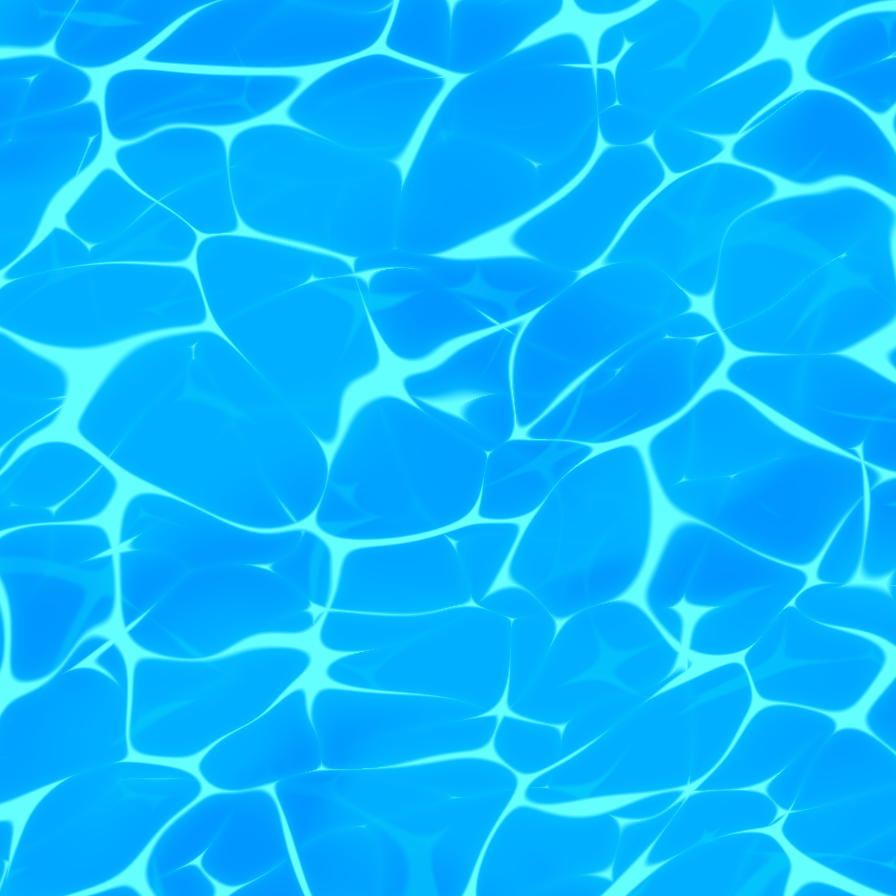
Give the GLSL for this texture, as a WebGL 2 fragment shader.

```glsl
#version 300 es
precision highp float;

uniform vec2 u_resolution;
out vec4 fragColor;

const vec3 DEEP_BLUE = vec3(0.0, 0.595, 1.0);
const vec3 CLEAR_BLUE = vec3(0.0, 0.685, 1.0);
const vec3 SOFT_CYAN = vec3(0.02, 0.79, 0.98);
const vec3 BRIGHT_CYAN = vec3(0.39, 1.0, 1.0);

vec2 hash2(vec2 cell, float seed) {
    vec3 q = fract(cell.xyx * vec3(0.1031, 0.1030, 0.0973) + seed * 0.137);
    q += dot(q, q.yzx + 33.33);
    return fract((q.xx + q.yz) * q.zy);
}

mat2 rotation(float angle) {
    float c = cos(angle), s = sin(angle);
    return mat2(c, -s, s, c);
}

// Layered sines in turning directions, roughly -1 to 1
float waves(vec2 p, float seed) {
    float sum = 0.0;
    for (int i = 0; i < 4; i++) {
        float n = float(i);
        float angle = seed * 1.7 + n * 2.4;
        float bend = 1.3 * sin(p.x * 0.6 - p.y * 0.4 + angle);
        sum += sin(dot(p, vec2(cos(angle), sin(angle))) * (1.0 + 0.35 * n) + bend + seed * 3.1);
    }
    return sum * 0.42;
}

// Bends space with successively finer sines
vec2 ripple(vec2 p, float amount, float seed) {
    float frequency = 8.0;
    for (int i = 0; i < 4; i++) {
        vec2 phase = vec2(1.3, 4.1) * (seed + float(i));
        p += amount / frequency * sin(rotation(0.7 * float(i)) * p.yx * frequency + phase);
        frequency *= 1.75;
    }
    return p;
}

// Distance to the cell borders in canvas units, rounded at the junctions
float cellBorder(vec2 p, vec2 density, float rounding, float seed) {
    vec2 q = p * density;
    vec2 base = floor(q);
    vec2 nearest = vec2(8.0);
    for (int y = -2; y <= 2; y++) {
        for (int x = -2; x <= 2; x++) {
            vec2 cell = base + vec2(x, y);
            vec2 offset = cell + 0.1 + 0.8 * hash2(cell, seed) - q;
            if (dot(offset, offset) < dot(nearest, nearest)) nearest = offset;
        }
    }
    float total = 0.0;
    for (int y = -2; y <= 2; y++) {
        for (int x = -2; x <= 2; x++) {
            vec2 cell = base + vec2(x, y);
            vec2 offset = cell + 0.1 + 0.8 * hash2(cell, seed) - q;
            vec2 across = offset - nearest;
            if (dot(across, across) > 1e-5) {
                float border = 0.5 * dot(offset + nearest, across) / length(across * density);
                total += exp(-border / rounding);
            }
        }
    }
    return -rounding * log(total);
}

// Signed distance to light filaments whose width swells and vanishes
float filaments(vec2 p, vec2 density, float width, float swell, float seed) {
    vec2 bent = rotation(0.36) * ripple(p, 0.32, seed);
    float border = cellBorder(bent + seed, density, 0.009, seed);
    return border - width - swell * waves(p * 17.0, seed + 0.6);
}

float fill(float distance, float softness) {
    return smoothstep(softness, -softness, distance);
}

void main() {
    vec2 p = gl_FragCoord.xy / u_resolution.y;
    float pixel = 0.7 / u_resolution.y;

    // Broad patches of water
    float patches = waves(ripple(p, 0.4, 5.0) * vec2(7.0, 12.0), 2.3);
    vec3 color = mix(DEEP_BLUE, CLEAR_BLUE, smoothstep(-0.8, 0.65, patches));

    // Faint submerged ribbons
    float ribbon = filaments(p, vec2(4.6, 8.2), -0.002, 0.008, 4.0);
    float ribbonShade = 0.55 + 0.3 * waves(p * 9.0, 7.0);
    color = mix(color, SOFT_CYAN, fill(ribbon, 0.003 + pixel) * clamp(ribbonShade, 0.15, 0.9));

    // Main net of light and scattered fragments
    float net = filaments(p, vec2(5.6, 8.4), 0.0015, 0.0056, 1.0);
    float fragments = filaments(p, vec2(5.0, 9.0), -0.0065, 0.0068, 2.0);
    float light = min(net, fragments);

    // Halo below the crisp cores
    color = mix(color, SOFT_CYAN, 0.6 * exp(-max(light, 0.0) / 0.007));
    color = mix(color, BRIGHT_CYAN, fill(light, 0.0018 + pixel));

    fragColor = vec4(color, 1.0);
}
```
